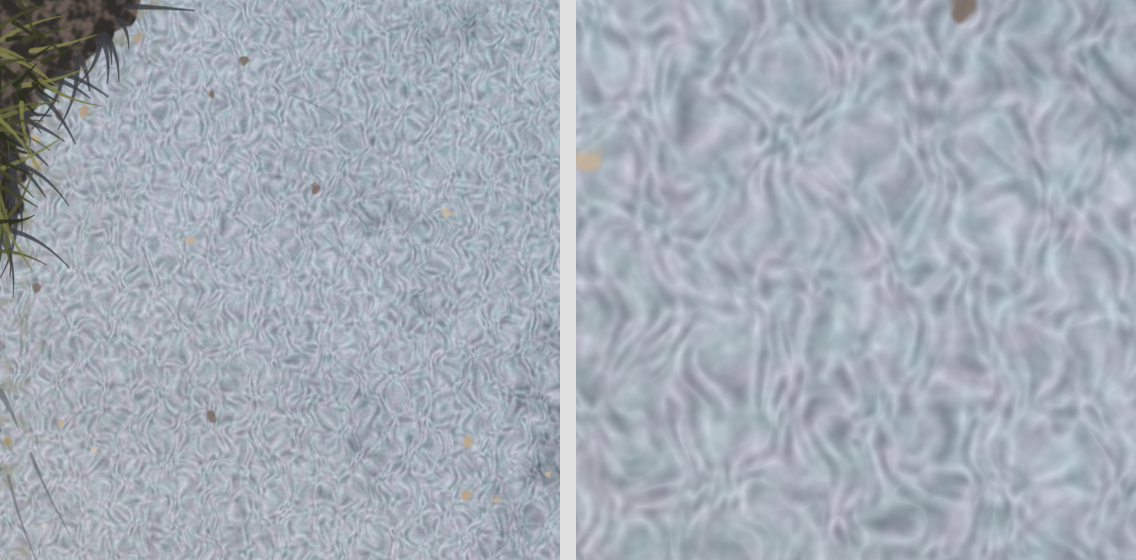
Left, the full canvas; right, a detail of the centre.
Give the GLSL for this texture, as a Shadertoy shader.

```glsl
// Sunlit grey asphalt with wormy grain, stains and grit, and a shaded grass verge in the upper left corner.

vec2 hash2(vec2 cell) {
    uvec2 k = uvec2(ivec2(floor(cell)) + 4096);
    uint h = k.x * 1597u ^ k.y * 51749u;
    h = (h ^ (h >> 15u)) * 73244475u;
    h = (h ^ (h >> 13u)) * 73244475u;
    h ^= h >> 16u;
    return vec2(float(h & 65535u), float(h >> 16u)) / 65535.0;
}

float cornerSlope(vec2 cell, vec2 corner, vec2 f) {
    float a = 6.2832 * hash2(cell + corner).x;
    return dot(vec2(cos(a), sin(a)), f - corner);
}

// Gradient noise, about -0.8 to 0.8
float noise(vec2 p) {
    vec2 i = floor(p), f = p - i;
    vec2 u = f * f * f * (f * (f * 6.0 - 15.0) + 10.0);
    float low = mix(cornerSlope(i, vec2(0, 0), f), cornerSlope(i, vec2(1, 0), f), u.x);
    float high = mix(cornerSlope(i, vec2(0, 1), f), cornerSlope(i, vec2(1, 1), f), u.x);
    return 1.3 * mix(low, high, u.y);
}

// Coverage of a tapering, curved stroke
float blade(vec2 p, vec2 root, float angle, float len, float width, float bend) {
    vec2 dir = vec2(cos(angle), sin(angle));
    vec2 q = p - root;
    q = vec2(dot(q, dir), dot(q, vec2(-dir.y, dir.x)));
    float t = clamp(q.x / len, 0.0, 1.0);
    q.y -= bend * len * t * t;
    float d = length(vec2(q.x - t * len, q.y)) - width * (1.0 - 0.8 * t);
    return 1.0 - smoothstep(-0.002, 0.002, d);
}

float softSpot(vec2 p, vec2 center, vec2 radius) {
    vec2 q = (p - center) / radius;
    return exp(-dot(q, q));
}

float vergeEdge(float y) {
    return 0.055 * smoothstep(0.53, 0.64, y) + 0.215 * smoothstep(0.76, 1.02, y) - 0.012;
}

vec3 asphalt(vec2 p) {
    vec2 warp = vec2(noise(p * 24.0), noise(p * 24.0 + 37.0)) * 0.018;
    vec2 q = p + warp;
    float worms = 0.23 - abs(noise(q * vec2(70.0, 46.0) + 11.0));
    float grains = noise(q * vec2(112.0, 74.0) + 53.0);
    float fine = noise(p * 150.0 + 91.0);
    float light = worms * 0.19 + grains * 0.105 + fine * 0.035;
    light += 0.025 * noise(p * 5.0 + 3.0) + 0.02 * noise(p * 13.0 + 8.0);

    // Stains running down the right half
    float stain = softSpot(p, vec2(0.68, 0.61), vec2(0.09, 0.05))
        + softSpot(p, vec2(0.75, 0.46), vec2(0.05, 0.06))
        + softSpot(p, vec2(0.65, 0.22), vec2(0.035, 0.10))
        + softSpot(p, vec2(0.82, 0.95), vec2(0.10, 0.04))
        + 1.5 * softSpot(p, vec2(0.98, 0.24), vec2(0.08, 0.15))
        + softSpot(p, vec2(0.92, 0.08), vec2(0.05, 0.06));
    light -= 0.085 * stain * clamp(0.6 + 1.3 * noise(p * 22.0 + 70.0), 0.0, 1.3);

    vec3 color = vec3(0.655, 0.687, 0.727) + light;
    color += vec3(0.035, -0.012, 0.006) * noise(p * 42.0 + 19.0);
    return color + vec3(-0.012, 0.004, 0.01) * (p.x + p.y - 0.9);
}

// Sparse tan, cream and brown stones, denser by the verge
vec3 addGrit(vec3 color, vec2 p, float outside) {
    vec2 grid = p * 22.0, cell = floor(grid);
    vec2 pick = hash2(cell + 300.0), shift = hash2(cell + 600.0);
    float chance = 0.025 + 0.22 * exp(-abs(outside) * 14.0);
    vec2 q = grid - cell - 0.3 - 0.4 * shift;
    float d = length(q * vec2(1.0, 0.8 + 0.5 * shift.x)) + 0.12 * noise(p * 90.0);
    float radius = 0.10 + 0.10 * shift.y;
    float cover = step(pick.x, chance) * (1.0 - smoothstep(radius - 0.08, radius + 0.08, d));
    vec3 stone = pick.y < 0.3 ? vec3(0.47, 0.41, 0.38)
        : mix(vec3(0.72, 0.61, 0.50), vec3(0.84, 0.80, 0.72), shift.x);
    return mix(color, stone, 0.85 * cover);
}

void mainImage(out vec4 fragColor, in vec2 fragCoord) {
    vec2 p = fragCoord / iResolution.xy;
    float outside = p.x - vergeEdge(p.y) + 0.022 * noise(p * 28.0) + 0.012 * noise(p * 65.0);
    vec3 color = addGrit(asphalt(p), p, outside);

    // Dusty litter and moss next to the verge
    float litter = exp(-max(outside, 0.0) * 16.0) * smoothstep(0.0, 0.5, noise(p * 34.0 + 5.0));
    color = mix(color, vec3(0.52, 0.51, 0.42), 0.6 * litter);

    // Thin twigs and cracks
    float twig = blade(p, vec2(0.055, 0.19), -1.2, 0.16, 0.003, 0.08)
        + blade(p, vec2(0.015, 0.15), -1.35, 0.16, 0.003, 0.1)
        + blade(p, vec2(0.0, 0.30), -1.0, 0.07, 0.006, -0.1)
        + 0.6 * blade(p, vec2(0.52, 0.83), -0.3, 0.11, 0.0015, -0.2);
    color = mix(color, vec3(0.38, 0.39, 0.41), 0.6 * min(twig, 1.0));

    // Shaded soil under the grass
    float mottle = noise(p * vec2(38.0, 30.0) + 15.0) + 0.5 * noise(p * 85.0);
    vec3 soil = mix(vec3(0.19, 0.18, 0.17), vec3(0.42, 0.37, 0.34), smoothstep(-0.4, 0.6, mottle));
    color = mix(color, soil, 1.0 - smoothstep(-0.008, 0.008, outside));

    // Blade shadows cast onto the asphalt
    for (int i = 0; i < 30; i++) {
        vec2 r = hash2(vec2(i, 700)), s = hash2(vec2(i, 800));
        float y = mix(0.58, 0.99, r.x);
        vec2 root = vec2(vergeEdge(y) - 0.02, y);
        float cover = blade(p, root, mix(-1.5, 0.0, r.y), 0.04 + 0.09 * s.x, 0.0055, -0.7 * s.y);
        color = mix(color, vec3(0.23, 0.24, 0.26), 0.82 * cover);
    }

    // Sunlit and shaded grass, thickest at the left border
    for (int i = 0; i < 54; i++) {
        vec2 r = hash2(vec2(i, 900)), s = hash2(vec2(i, 1000));
        float y = mix(0.55, 1.02, r.x);
        vec2 root = vec2(vergeEdge(y) * (0.8 * r.y * r.y) - 0.015, y);
        float cover = blade(p, root, mix(-1.7, 0.9, s.x), 0.04 + 0.08 * s.y, 0.0045, 0.8 * (r.y - 0.6));
        vec3 grass = mix(vec3(0.15, 0.17, 0.11), vec3(0.52, 0.53, 0.31), s.y * s.y);
        color = mix(color, grass, 0.85 * cover);
    }
    fragColor = vec4(clamp(color, 0.0, 1.0), 1.0);
}
```
